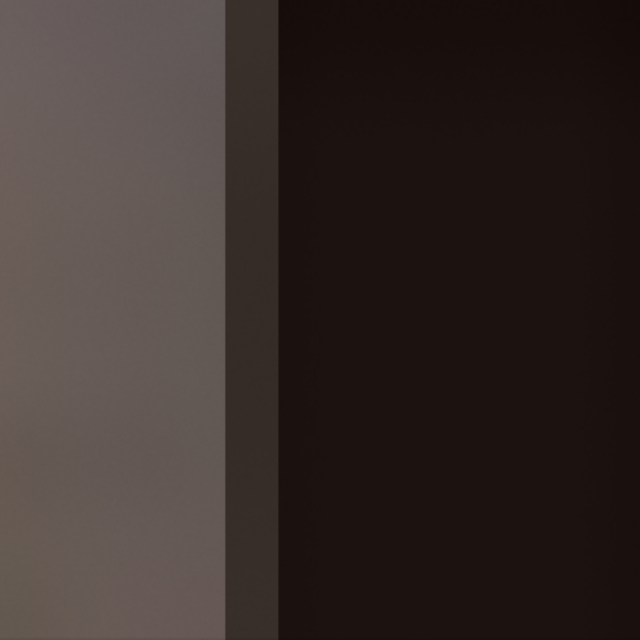
A three.js fragment shader for this background:

```glsl
#define WALL_EDGE 0.352
#define STRIP_EDGE 0.435
#define EDGE_SOFTNESS 0.0016
#define GRAIN_CELLS 256.0
#define GRAIN_AMOUNT 0.008
#define MOTTLE_AMOUNT 0.016

varying vec2 vUv;

float hash(vec2 p) {
  vec3 q = fract(vec3(p.xyx) * 0.1031);
  q += dot(q, q.yzx + 33.33);
  return fract((q.x + q.y) * q.z);
}

float valueNoise(vec2 p) {
  vec2 cell = floor(p);
  vec2 f = fract(p);
  f = f * f * (3.0 - 2.0 * f);
  float low = mix(hash(cell), hash(cell + vec2(1.0, 0.0)), f.x);
  float high = mix(hash(cell + vec2(0.0, 1.0)), hash(cell + vec2(1.0)), f.x);
  return mix(low, high, f.y);
}

float edgeMask(float x, float edge) {
  return smoothstep(edge - EDGE_SOFTNESS, edge + EDGE_SOFTNESS, x);
}

// Pale wall: warm on the left, cooler toward the top and the strip
vec3 wallColor(vec2 uv) {
  float across = clamp(uv.x / WALL_EDGE, 0.0, 1.0);
  vec3 color = mix(vec3(0.415, 0.365, 0.345), vec3(0.378, 0.341, 0.326), across);
  color += vec3(0.0, 0.004, 0.018) * smoothstep(0.65, 1.0, uv.y);
  color += vec3(0.016, 0.002, 0.002) * across * smoothstep(0.35, 0.0, uv.y);
  vec2 cornerOffset = uv / vec2(0.12, 0.35);
  color -= vec3(0.025, 0.018, 0.032) * exp(-dot(cornerOffset, cornerOffset));
  float mottle = valueNoise(uv * vec2(5.0, 7.0) + 3.0) - 0.5;
  return color + MOTTLE_AMOUNT * mottle;
}

// Narrow brown strip, slightly lighter at both ends
vec3 stripColor(vec2 uv) {
  vec3 color = vec3(0.207, 0.170, 0.152);
  color += 0.017 * smoothstep(0.6, 1.0, uv.y);
  color += 0.012 * smoothstep(0.4, 0.0, uv.y);
  return color;
}

// Dark panel, fading toward the top and the right
vec3 panelColor(vec2 uv) {
  vec3 color = vec3(0.110, 0.072, 0.062);
  color -= vec3(0.018, 0.015, 0.014) * smoothstep(0.75, 1.0, uv.y);
  color -= 0.009 * smoothstep(0.88, 1.0, uv.x);
  color -= 0.005 * smoothstep(0.53, STRIP_EDGE, uv.x);
  return color;
}

void main() {
  vec3 color = mix(wallColor(vUv), stripColor(vUv), edgeMask(vUv.x, WALL_EDGE));
  color = mix(color, panelColor(vUv), edgeMask(vUv.x, STRIP_EDGE));

  // Fine grain, fainter in the dark areas
  float grain = valueNoise(vUv * GRAIN_CELLS) - 0.5;
  color += GRAIN_AMOUNT * grain * mix(0.5, 1.0, smoothstep(0.1, 0.35, color.r));

  // Dim line along the bottom border
  color *= 1.0 - 0.08 * smoothstep(0.006, 0.0, vUv.y);
  gl_FragColor = vec4(color, 1.0);
}
```
